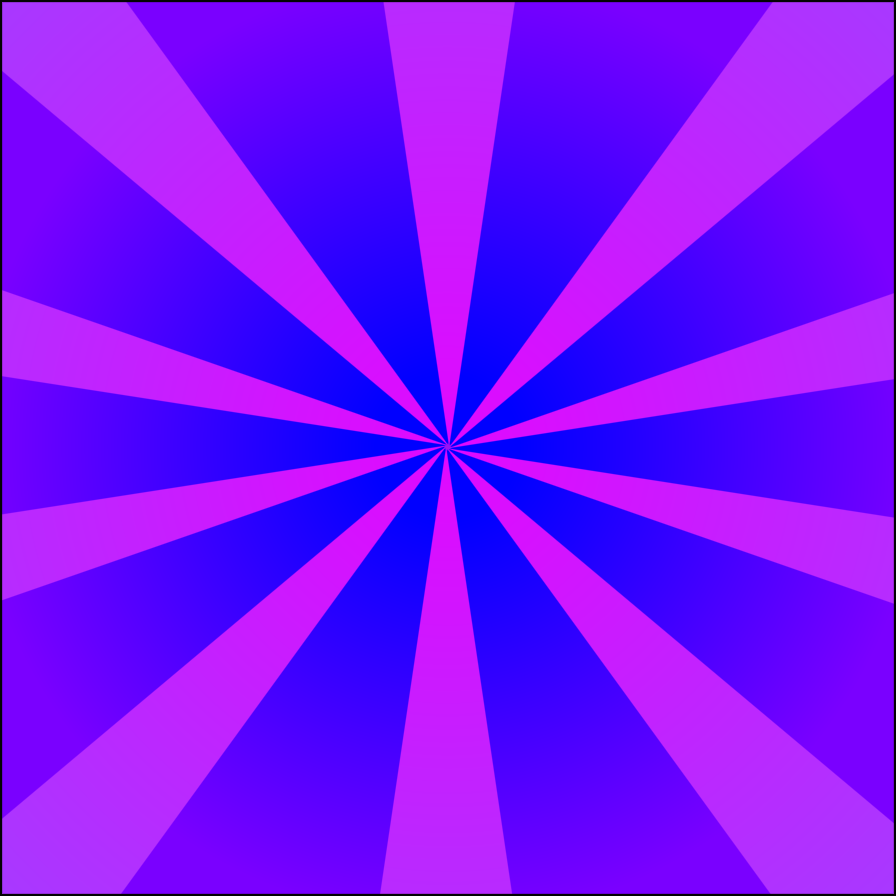
This background is drawn by a three.js fragment shader. Its source:

```glsl
varying vec2 vUv;

// Signed distance to the nearest ray, mirrored over both axes
float rayDistance(vec2 p) {
  float r = length(p);
  // Slight clockwise twist offsets opposite ray tips
  vec2 twisted = p + 0.0017 * vec2(-p.y, p.x) / max(r, 0.003);
  float angle = atan(abs(twisted.y), abs(twisted.x) + 0.000001);
  vec3 rayAngles = vec3(0.2443, 0.8203, 1.5708);
  vec3 halfWidths = vec3(0.0905, 0.1222, 0.1466);
  vec3 gaps = abs(angle - rayAngles) - halfWidths;
  return r * min(gaps.x, min(gaps.y, gaps.z));
}

void main() {
  vec2 p = vUv - vec2(0.4996, 0.5013);
  float r = length(p);

  // Blue core fading to violet
  vec3 violet = vec3(0.48, 0.0, 1.0);
  vec3 color = mix(vec3(0.0, 0.0, 1.0), violet, clamp((r - 0.08) / 0.45, 0.0, 1.0));

  // Magenta rays paling outward
  vec3 rayColor = mix(vec3(0.88, 0.03, 1.0), vec3(0.66, 0.22, 1.0), clamp(r / 0.7, 0.0, 1.0));
  float ray = 1.0 - smoothstep(-0.0009, 0.0009, rayDistance(p));
  color = mix(color, rayColor, ray);

  // Small hub
  float hub = 1.0 - smoothstep(0.002, 0.005, r);
  color = mix(color, vec3(0.6, 0.08, 0.95), hub);

  // Thin dark frame
  vec2 inset = min(vUv, 1.0 - vUv);
  float inside = smoothstep(0.0016, 0.0032, min(inset.x, inset.y));
  color = mix(vec3(0.01), color, inside);

  gl_FragColor = vec4(color, 1.0);
}
```
